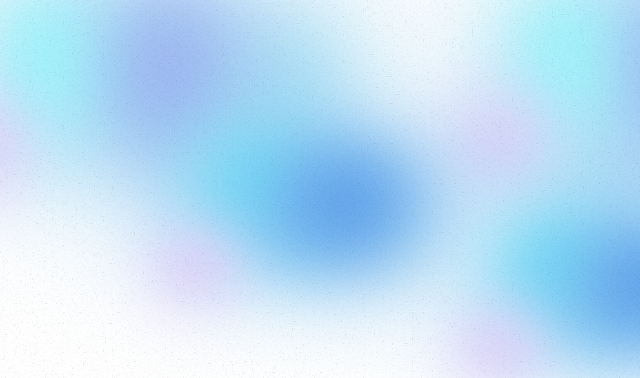
Write a Shadertoy shader that draws this background.

```glsl
// Soft pastel mesh gradient: blue, aqua and lilac glows on white with fine grain.

// Colours
const vec3 PAPER      = vec3(0.995, 0.995, 0.995);
const vec3 PALE_BLUE  = vec3(0.62, 0.82, 0.95);
const vec3 PALE_AQUA  = vec3(0.62, 0.88, 0.95);
const vec3 MINT       = vec3(0.62, 0.96, 0.98);
const vec3 PERIWINKLE = vec3(0.62, 0.71, 0.94);
const vec3 LILAC      = vec3(0.87, 0.81, 0.97);
const vec3 SKY        = vec3(0.55, 0.81, 0.95);
const vec3 CYAN       = vec3(0.46, 0.87, 0.96);
const vec3 AZURE      = vec3(0.40, 0.65, 0.92);

// Cluster centres, in units of canvas height
const vec2 PALE_LEFT     = vec2(0.396, 0.802);
const vec2 PALE_RIGHT    = vec2(1.773, 0.813);
const vec2 BRIGHT_MIDDLE = vec2(0.837, 0.449);
const vec2 BRIGHT_RIGHT  = vec2(1.641, 0.233);

// Grain
const float GRAIN_SCALE  = 170.0;
const float GRAIN_AMOUNT = 0.035;
const float SPECK_AMOUNT = 0.09;

// Blends an elliptical Gaussian glow over a colour
vec3 glow(vec3 base, vec2 offset, vec2 radius, vec3 tint, float strength) {
    vec2 d = offset / radius;
    return mix(base, tint, strength * exp(-dot(d, d)));
}

// Light cluster: mint on the left, periwinkle core, lilac below
vec3 paleCluster(vec3 col, vec2 q) {
    col = glow(col, q, vec2(0.42, 0.297), PALE_BLUE, 0.95);
    col = glow(col, q - vec2(-0.264, 0.022), vec2(0.187, 0.24), MINT, 0.9);
    col = glow(col, q - vec2(0.055, 0.0), vec2(0.187, 0.253), PERIWINKLE, 0.85);
    return glow(col, q - vec2(-0.45, -0.19), vec2(0.165, 0.16), LILAC, 0.75);
}

// Saturated cluster: cyan on the left, azure core, lilac at lower left
vec3 brightCluster(vec3 col, vec2 q) {
    col = glow(col, q, vec2(0.355, 0.225), SKY, 0.9);
    col = glow(col, q - vec2(-0.165, 0.055), vec2(0.187, 0.185), CYAN, 0.85);
    col = glow(col, q - vec2(0.077, 0.011), vec2(0.22, 0.187), AZURE, 0.95);
    return glow(col, q - vec2(-0.32, -0.154), vec2(0.143, 0.132), LILAC, 0.7);
}

// Random unit gradient for a lattice cell
vec2 cellGradient(vec2 cell) {
    vec3 h = fract(cell.xyx * vec3(0.1031, 0.1030, 0.0973));
    h += dot(h, h.yzx + 33.33);
    float angle = 6.28318 * fract((h.x + h.y) * h.z);
    return vec2(cos(angle), sin(angle));
}

float gradientNoise(vec2 p) {
    vec2 i = floor(p);
    vec2 f = p - i;
    vec2 u = f * f * f * (f * (f * 6.0 - 15.0) + 10.0);
    vec2 e = vec2(1.0, 0.0);
    float a = dot(cellGradient(i), f);
    float b = dot(cellGradient(i + e), f - e);
    float c = dot(cellGradient(i + e.yx), f - e.yx);
    float d = dot(cellGradient(i + 1.0), f - 1.0);
    return mix(mix(a, b, u.x), mix(c, d, u.x), u.y);
}

void mainImage(out vec4 fragColor, in vec2 fragCoord) {
    vec2 p = fragCoord / iResolution.y;
    vec3 col = PAPER;

    // Linking hazes between the clusters
    col = glow(col, p - vec2(0.745, 0.78), vec2(0.215, 0.22), PALE_AQUA, 0.65);
    col = glow(col, p - vec2(1.63, 0.57), vec2(0.25, 0.20), PALE_BLUE, 0.5);

    // Main glows
    col = paleCluster(col, p - PALE_LEFT);
    col = paleCluster(col, p - PALE_RIGHT);
    col = brightCluster(col, p - BRIGHT_MIDDLE);
    col = brightCluster(col, p - BRIGHT_RIGHT);

    // Fine grain with sparse cool specks
    float grain = gradientNoise(p * GRAIN_SCALE);
    float speck = smoothstep(0.25, 0.55, grain);
    col += GRAIN_AMOUNT * grain;
    col *= 1.0 - SPECK_AMOUNT * speck * vec3(1.2, 1.0, 0.7);

    fragColor = vec4(clamp(col, 0.0, 1.0), 1.0);
}
```
